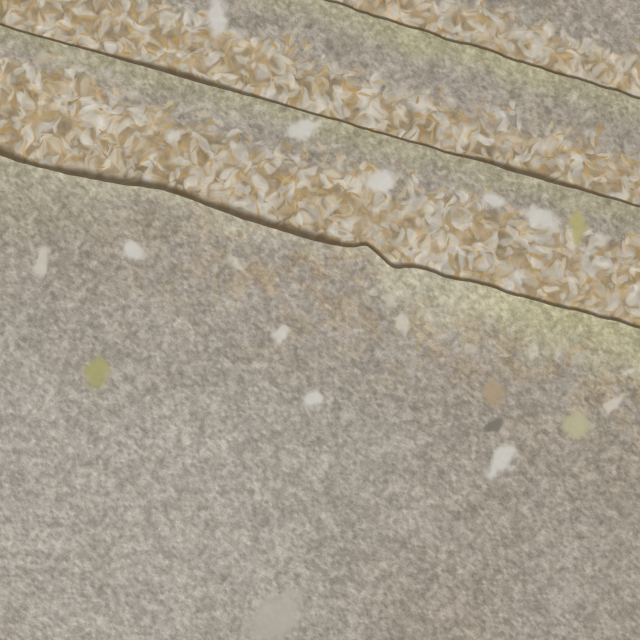
Write a WebGL 1 fragment shader that draws this texture.

```glsl
precision highp float;
// Worn stone steps seen from above, with drifts of dry leaves along each ledge.

uniform vec2 u_resolution;

const vec3 STONE = vec3(.615, .58, .528);
const vec3 STONE_COOL = vec3(.66, .634, .593);
const vec3 MOSS = vec3(.675, .655, .53);
const vec3 LIP_PALE = vec3(.735, .71, .615);
const vec3 LITTER = vec3(.665, .59, .48);
const vec3 LEAF_BED = vec3(.635, .565, .455);
const vec3 PALE = vec3(.79, .765, .715);
const vec3 TAN = vec3(.745, .68, .565);
const vec3 GOLD = vec3(.7, .585, .39);
const vec3 WHITE = vec3(.81, .8, .77);
const vec3 GREEN = vec3(.69, .67, .45);
const vec3 SHADOW = vec3(.32, .27, .2);
const float SOFT = .0025;
const float LEAF_CELL = .036;
const float GRAIN = .24;

float hash(vec2 p) {
  vec3 q = fract(vec3(p.xyx) * .1031);
  q += dot(q, q.yzx + 33.33);
  return fract((q.x + q.y) * q.z);
}

float noise(vec2 p) {
  vec2 i = floor(p), f = fract(p);
  f = f * f * (3. - 2. * f);
  return mix(mix(hash(i), hash(i + vec2(1, 0)), f.x),
             mix(hash(i + vec2(0, 1)), hash(i + 1.), f.x), f.y);
}

float fbm(vec2 p) {
  float sum = 0., amp = .533;
  for (int i = 0; i < 4; i++) {
    sum += amp * noise(p);
    p = mat2(1.6, 1.2, -1.2, 1.6) * p + 7.3;
    amp *= .5;
  }
  return sum;
}

float bump(float x, float center, float width) {
  float t = (x - center) / width;
  return exp(-t * t);
}

vec2 rotate(vec2 p, float a) {
  float c = cos(a), s = sin(a);
  return vec2(c * p.x + s * p.y, c * p.y - s * p.x);
}

// Soft pointed leaf: 1 inside, 0 outside
float leaf(vec2 p, vec2 halfSize, float angle) {
  p = rotate(p, angle) / halfSize;
  return 1. - smoothstep(.5, 1.2, length(p) + .25 * abs(p.x * p.y));
}

// Overlapping leaves on jittered grids; density thins them out
vec3 leafDrift(vec3 col, vec2 uv, float density) {
  vec3 bed = LEAF_BED * (.75 + .5 * fbm(uv * 50.));
  col = mix(col, bed, smoothstep(.45, .95, density));
  uv += .012 * (vec2(noise(uv * 55.), noise(uv * 55. + 40.)) - .5);
  for (int layer = 0; layer < 6; layer++) {
    float seed = float(layer) * 19.7;
    vec2 g = rotate(uv, seed) / (LEAF_CELL * (1.1 - .11 * float(layer))) + seed;
    for (int k = 0; k < 9; k++) {
      vec2 id = floor(g) + vec2(mod(float(k), 3.), floor(float(k) / 3.)) - 1.;
      float kind = hash(id + seed), size = hash(id + 41.);
      vec2 p = g - id - vec2(hash(id + 11.), hash(id + 23.));
      float angle = 6.283 * hash(id + 57.);
      float cover = leaf(p, vec2(.25 + .42 * size, .1 + .2 * kind), angle);
      cover *= smoothstep(0., .2, density - .8 * hash(id + 71.));
      vec3 tint = mix(GOLD, TAN, smoothstep(.1, .35, kind));
      tint = mix(tint, PALE, smoothstep(.3, .75, kind));
      tint *= .88 + .16 * size + .2 * rotate(p, angle).y;
      col = mix(col, tint, .75 * cover);
    }
  }
  return col * (.88 + .24 * fbm(uv * 100.));
}

vec3 stone(vec2 uv) {
  float cool = bump(uv.x, .15, .4) * bump(uv.y, .2, .3);
  return mix(STONE, STONE_COOL, clamp(cool + .9 * fbm(uv * 7.) - .3, 0., 1.));
}

// Lone leaf: shape holds centre and half size
void spot(inout vec3 col, vec2 uv, vec4 shape, float angle, vec3 tint) {
  vec2 p = uv - shape.xy + .01 * (vec2(noise(uv * 90.), noise(uv * 90. + 30.)) - .5);
  col = mix(col, tint, .85 * leaf(p, shape.zw, angle));
}

void main() {
  vec2 uv = gl_FragCoord.xy / u_resolution;
  float x = uv.x, wobble = .006 * (fbm(vec2(x * 30., 3)) - .5);

  // Signed heights above the three ledges
  float low = uv.y - (.757 - .269 * x + .015 * bump(x, .27, .09)
    + .014 * bump(x, .572, .022) - .009 * bump(x, .615, .018) + wobble);
  float mid = uv.y - (.961 - .284 * x + wobble * .6);
  float high = uv.y - (1.158 - .312 * x + wobble);

  // Step under this point: distances to its ledges, drift depth, gap width
  float above = low, below = -mid, depth = mix(.18, .135, smoothstep(0., .35, x));
  float gap = .007 + .014 * (1. - smoothstep(.45, .72, x)) * noise(vec2(x * 16., 1));
  if (mid > 0.) {
    above = mid; below = -high; depth = mix(.13, .09, smoothstep(.2, .6, x));
    gap = .004 + .01 * (bump(x, .29, .09) + bump(x, .83, .08));
  }
  if (high > 0.) { above = high; below = 1.; depth = .08; gap = .005; }

  vec3 col = stone(uv);
  float ragged = fbm(uv * 25.) - .5, density;
  if (low < 0.) {
    // Ground: litter, pale rim and moss
    below = -low;
    float nearRim = smoothstep(-.25, -.07, low) * smoothstep(.1, .45, x);
    col = mix(col, LITTER, .6 * smoothstep(.42, .7, fbm(uv * 38.)) * nearRim);
    density = .17 * nearRim * smoothstep(.02, .07, below);
    float right = smoothstep(.56, .66, x);
    float rim = 1. - smoothstep(.006, mix(.036, .125, right), below + .05 * ragged);
    vec3 tint = mix(LIP_PALE, MOSS * 1.06, smoothstep(.68, .85, x));
    col = mix(col, tint, rim * mix(.75 - .4 * bump(x, .48, .08), .9, right));
    col = mix(col, MOSS, .4 * bump(x, .02, .12) * bump(below, .05, .06));
  } else {
    // Tread: mossy lip below the next ledge
    float lip = 1. - smoothstep(.01, .06, below + .04 * ragged);
    col = mix(col, MOSS, lip * (.6 + .3 * step(0., mid) * bump(x, .72, .16)));
    density = 1. - smoothstep(depth - .055, depth + .035, above + .06 * ragged);
  }

  // Grit, leaves, then dark gaps beside the ledges
  float grit = fbm(rotate(uv, -.7) * vec2(150, 210)) - .5;
  col += GRAIN * grit + .07 * (fbm(uv * 40.) - .5);
  col = leafDrift(col, uv, density);
  float inGap = step(0., above) * (1. - smoothstep(gap * .2, gap, above));
  col = mix(col, SHADOW, .8 * max(inGap, 1. - smoothstep(0., SOFT, below)));

  // Lone leaves on the ground
  spot(col, uv, vec4(.208, .609, .022, .014), -.6, WHITE);
  spot(col, uv, vec4(.066, .592, .03, .013), 1.3, PALE);
  spot(col, uv, vec4(.44, .477, .018, .015), .6, WHITE);
  spot(col, uv, vec4(.489, .378, .016, .016), 0., WHITE);
  spot(col, uv, vec4(.783, .28, .04, .018), .85, WHITE);
  spot(col, uv, vec4(.626, .496, .021, .01), 1.8, PALE);
  spot(col, uv, vec4(.958, .366, .026, .01), .95, PALE);
  spot(col, uv, vec4(.15, .417, .023, .028), 0., GREEN * .94);
  spot(col, uv, vec4(.902, .336, .026, .022), .5, MOSS * 1.07);
  spot(col, uv, vec4(.771, .385, .018, .023), 0., LITTER);
  spot(col, uv, vec4(.771, .333, .017, .012), .7, STONE * .76);
  spot(col, uv, vec4(.43, .035, .06, .04), .7, STONE_COOL * 1.06);

  // Larger leaves on the drifts
  spot(col, uv, vec4(.847, .659, .036, .019), -.45, WHITE);
  spot(col, uv, vec4(.773, .686, .02, .013), -.5, WHITE);
  spot(col, uv, vec4(.901, .646, .03, .013), 1.6, GREEN);
  spot(col, uv, vec4(.596, .717, .027, .022), .7, WHITE);
  spot(col, uv, vec4(.476, .798, .03, .018), .2, WHITE);
  spot(col, uv, vec4(.339, .974, .04, .02), 1.5, WHITE);

  gl_FragColor = vec4(clamp(col, 0., 1.), 1);
}
```
